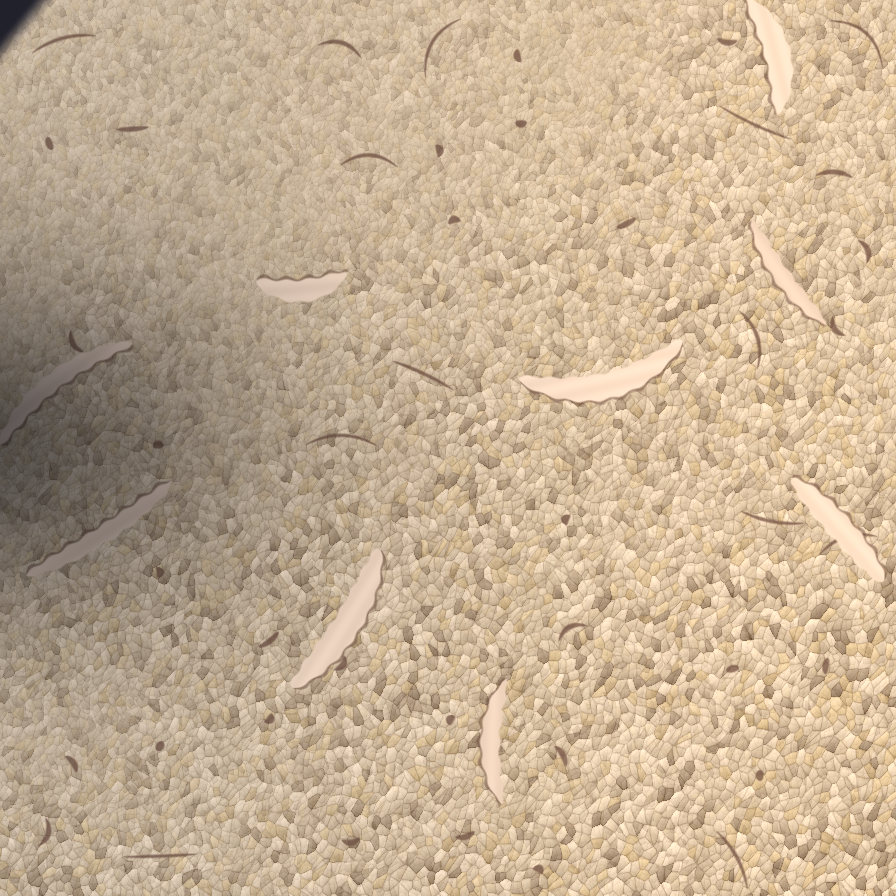
This texture is drawn by a Shadertoy shader. Its source:

```glsl
const vec3 SAND = vec3(0.835, 0.755, 0.655);
const vec3 CREAM = vec3(0.97, 0.89, 0.80);
const vec3 EARTH = vec3(0.50, 0.41, 0.33);
const vec3 OCHRE = vec3(0.86, 0.74, 0.52);
const vec3 PETAL = vec3(0.95, 0.85, 0.775);
const vec3 BARK = vec3(0.43, 0.31, 0.26);
const vec3 NIGHT = vec3(0.13, 0.13, 0.17);

float hash(vec2 p) {
    vec3 q = fract(p.xyx * 0.1031);
    q += dot(q, q.yzx + 33.33);
    return fract((q.x + q.y) * q.z);
}

vec2 hash2(vec2 p) {
    return vec2(hash(p), hash(p + 71.7));
}

mat2 rotation(float a) {
    return mat2(cos(a), sin(a), -sin(a), cos(a));
}

// Slow mottling from layered sines, about -1 to 1
float mottle(vec2 p) {
    float sum = 0.0, amp = 0.5;
    for (int i = 0; i < 4; i++) {
        p = rotation(1.1) * p * 1.7 + 2.3;
        sum += amp * sin(p.x + 1.3 * sin(p.y)) * cos(p.y * 0.8);
        amp *= 0.7;
    }
    return sum;
}

// Cellular stone chips: x slanted light, y gap width, zw random values
vec4 chips(vec2 p) {
    vec2 base = floor(p), nearest = vec2(0.0), id = base;
    float first = 9.0, second = 9.0;
    for (int j = -1; j <= 1; j++)
    for (int i = -1; i <= 1; i++) {
        vec2 cell = base + vec2(i, j);
        vec2 d = p - cell - hash2(cell);
        float dist = length(d);
        if (dist < first) {
            second = first;
            first = dist;
            nearest = d;
            id = cell;
        } else second = min(second, dist);
    }
    return vec4(dot(nearest, vec2(-0.6, 0.8)), second - first, hash2(id + 19.3));
}

// Point in the turned frame of one scattered item
vec2 place(vec2 uv, vec2 cell, float count, float seed) {
    vec2 centre = (cell + 0.2 + 0.6 * hash2(cell + seed)) / count;
    return rotation(6.283 * hash(cell + seed + 5.1)) * (uv - centre);
}

// Bent, tapered blade: serves for leaves and twigs
float blade(vec2 p, float halfLength, float width, float bend) {
    float t = p.x / halfLength;
    float taper = sqrt(max(0.0, 1.0 - t * t));
    float y = p.y - bend * halfLength * (0.5 - t * t);
    return max(abs(y) - width * taper, abs(p.x) - halfLength);
}

float cover(float d, float blur) {
    return smoothstep(blur, -blur, d);
}

// One layer of chips over the given colour
vec3 gravel(vec3 col, vec2 p, float strength) {
    vec4 c = chips(p);
    vec3 stone = mix(SAND, CREAM, smoothstep(0.45, 0.95, c.z));
    stone = mix(stone, EARTH, 0.8 * smoothstep(0.24, 0.02, c.z));
    stone = mix(stone, OCHRE, 0.6 * step(0.86, c.w));
    stone += 0.17 * c.x;
    stone -= vec3(0.17, 0.18, 0.18) * smoothstep(0.22, 0.0, c.y);
    return mix(col, stone, strength);
}

vec3 addTwigs(vec3 col, vec2 uv, float count) {
    vec2 base = floor(uv * count);
    for (int j = -1; j <= 1; j++)
    for (int i = -1; i <= 1; i++) {
        vec2 cell = base + vec2(i, j);
        vec2 r = hash2(cell + 8.7);
        float d = blade(place(uv, cell, count, 3.0), mix(0.006, 0.045, r.x * r.x),
                        mix(0.0045, 0.0016, r.x), r.y - 0.5);
        col = mix(col, BARK, 0.75 * step(0.5, hash(cell + 2.2)) * cover(d, 0.0015));
    }
    return col;
}

vec3 addLeaves(vec3 col, vec2 uv, float count) {
    vec2 base = floor(uv * count);
    for (int j = -1; j <= 1; j++)
    for (int i = -1; i <= 1; i++) {
        vec2 cell = base + vec2(i, j);
        vec2 r = hash2(cell + 41.0);
        float present = step(0.45, hash(cell + 13.0));
        float len = mix(0.03, 0.1, r.x), width = mix(0.009, 0.016, r.y);
        float bend = 0.7 * (hash(cell + 6.0) - 0.5);
        vec2 p = place(uv, cell, count, 27.0);
        float ragged = 0.0012 * sin(p.x * 260.0 + r.x * 9.0);
        float rim = blade(p - vec2(0.0, 0.003), len, width, bend) + 2.0 * ragged;
        float body = blade(p, len, width, bend) + ragged;
        vec3 tint = PETAL + 0.05 * (r.y - 0.5) + 0.02 * sin(p.y * 300.0);
        col = mix(col, BARK, 0.55 * present * cover(rim, 0.0015));
        col = mix(col, tint, present * cover(body, 0.0015));
    }
    return col;
}

void mainImage(out vec4 fragColor, in vec2 fragCoord) {
    vec2 uv = fragCoord / iResolution.y;
    float patches = mottle(uv * 5.0);

    // Coarser, stronger gravel towards the lower right
    float density = smoothstep(-0.35, 0.75, 0.55 * uv.x - 0.8 * uv.y + 0.4 + 0.3 * patches);
    vec2 warped = uv + 0.003 * vec2(sin(uv.y * 90.0), sin(uv.x * 80.0));
    vec3 col = SAND + 0.02 * patches;
    col = gravel(col, warped * vec2(170.0, 115.0), mix(0.3, 0.55, density));
    col = gravel(col, rotation(0.4) * warped * vec2(105.0, 78.0), mix(0.16, 0.65, density));

    // Litter
    col = addTwigs(col, uv, 9.0);
    col = addLeaves(col, uv, 4.0);

    // Warm light on the right, soft shade on the left, dark corner
    col *= mix(vec3(0.93, 0.94, 0.95), vec3(1.07, 1.05, 1.01), smoothstep(0.0, 0.9, uv.x));
    vec2 q = (uv - vec2(-0.06, 0.5)) / vec2(0.34, 0.21);
    col *= 1.0 - vec3(0.60, 0.59, 0.56) * exp(-dot(q, q));
    float corner = dot(uv - vec2(0.0, 0.94), vec2(-0.77, 0.64));
    col = mix(col, NIGHT, smoothstep(-0.012, 0.012, corner));

    fragColor = vec4(clamp(col, 0.0, 1.0), 1.0);
}
```
